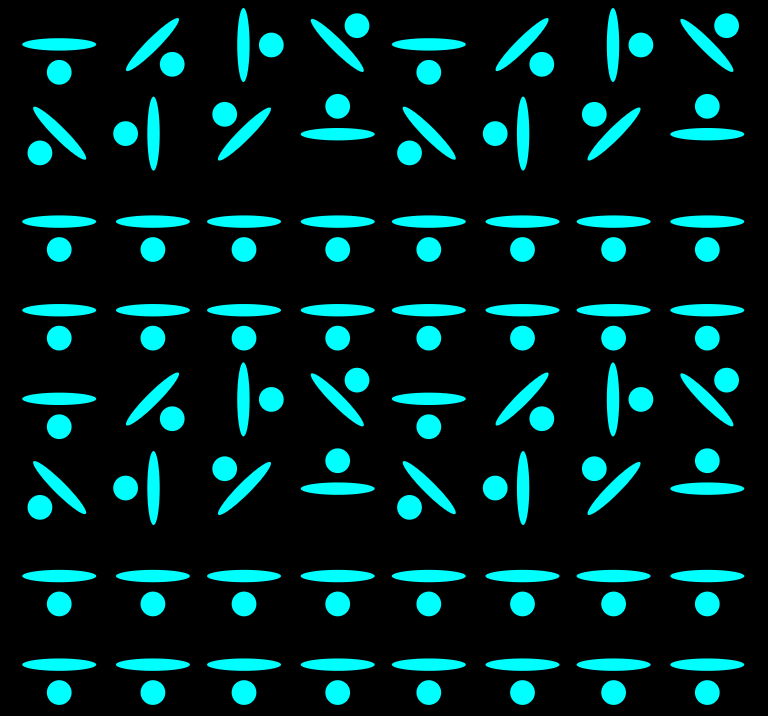
Write a Shadertoy shader that draws this pattern.

```glsl
// Cyan ellipse-and-ball glyphs on black: two turning rows, then two upright rows, repeated.

// Approximate signed distance to an ellipse with the given half axes
float ellipseDistance(vec2 p, vec2 axes) {
    float k = length(p / axes);
    return k * (k - 1.0) / max(length(p / (axes * axes)), 1e-4);
}

// Ellipse with a ball beside it along +y
float glyphDistance(vec2 p) {
    float bar = ellipseDistance(p + vec2(0.0, 0.0065), vec2(0.4, 0.067));
    float ball = length(p - vec2(0.0, 0.2955)) - 0.1337;
    return min(bar, ball);
}

// Eighth turns: forward on the first row, backward on the second, none on the rest
float glyphAngle(vec2 cell) {
    float column = mod(cell.x, 4.0);
    float row = mod(cell.y, 4.0);
    float turns = row < 0.5 ? column : (row < 1.5 ? -(column + 1.0) : 0.0);
    return turns * radians(45.0);
}

void mainImage(out vec4 fragColor, in vec2 fragCoord) {
    // Units of one column pitch, measured from the top left
    float pixel = 8.312 / iResolution.x;
    vec2 p = vec2(fragCoord.x, iResolution.y - fragCoord.y) * pixel;

    // Eight by eight grid, with odd columns nudged right
    vec2 pitch = vec2(1.0, 0.959);
    vec2 origin = vec2(0.641, 0.487);
    vec2 cell = clamp(floor((p - origin) / pitch + 0.5), 0.0, 7.0);
    vec2 local = p - origin - cell * pitch;
    local.x -= 0.014 * mod(cell.x, 2.0);

    // Turn each glyph about its pivot
    float angle = glyphAngle(cell);
    vec2 along = vec2(sin(angle), cos(angle));
    vec2 across = vec2(along.y, -along.x);
    float d = glyphDistance(vec2(dot(local, across), dot(local, along)));

    float coverage = clamp(0.5 - d / pixel, 0.0, 1.0);
    fragColor = vec4(vec3(0.0, 1.0, 1.0) * coverage, 1.0);
}
```
